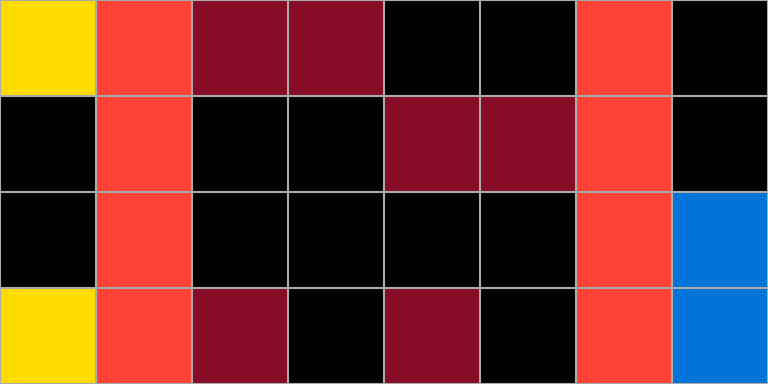
Write a WebGL 1 fragment shader that draws this pattern.

```glsl
precision highp float;

uniform vec2 u_resolution;

const vec2 GRID = vec2(8.0, 4.0);
const float LINE_HALF_WIDTH = 0.011; // in cell units
const vec3 BLACK = vec3(0.0);
const vec3 RED = vec3(1.0, 0.255, 0.212);
const vec3 MAROON = vec3(0.53, 0.047, 0.145);
const vec3 YELLOW = vec3(1.0, 0.863, 0.0);
const vec3 BLUE = vec3(0.0, 0.455, 0.851);
const vec3 LINE_GRAY = vec3(0.67);

// Maroon columns of each row as binary masks, bottom row first
const vec4 MAROON_ROWS = vec4(20.0, 0.0, 48.0, 12.0);

// 1.0 when a cell index equals the wanted index
float isIndex(float index, float wanted) {
  return 1.0 - step(0.5, abs(index - wanted));
}

float maroonAt(vec2 cell) {
  vec4 rowPick = 1.0 - step(0.5, abs(vec4(0.0, 1.0, 2.0, 3.0) - cell.y));
  float mask = dot(MAROON_ROWS, rowPick);
  return mod(floor(mask / exp2(cell.x) + 0.01), 2.0);
}

vec3 cellColor(vec2 cell) {
  float redBars = isIndex(abs(cell.x - 3.5), 2.5);
  float yellowCorners = isIndex(cell.x, 0.0) * isIndex(abs(cell.y - 1.5), 1.5);
  float blueBlock = isIndex(cell.x, 7.0) * step(cell.y, 1.5);

  vec3 color = mix(BLACK, MAROON, maroonAt(cell));
  color = mix(color, RED, redBars);
  color = mix(color, YELLOW, yellowCorners);
  return mix(color, BLUE, blueBlock);
}

// Antialiased coverage of the lines between cells
float gridLines(vec2 p, vec2 pixel) {
  vec2 edgeDistance = 0.5 - abs(fract(p) - 0.5);
  vec2 coverage = clamp((LINE_HALF_WIDTH - edgeDistance) / pixel + 0.5, 0.0, 1.0);
  return max(coverage.x, coverage.y);
}

void main() {
  vec2 p = gl_FragCoord.xy / u_resolution * GRID;
  vec2 pixel = GRID / u_resolution;

  vec3 color = cellColor(floor(p));
  color = mix(color, LINE_GRAY, gridLines(p, pixel));
  gl_FragColor = vec4(color, 1.0);
}
```
